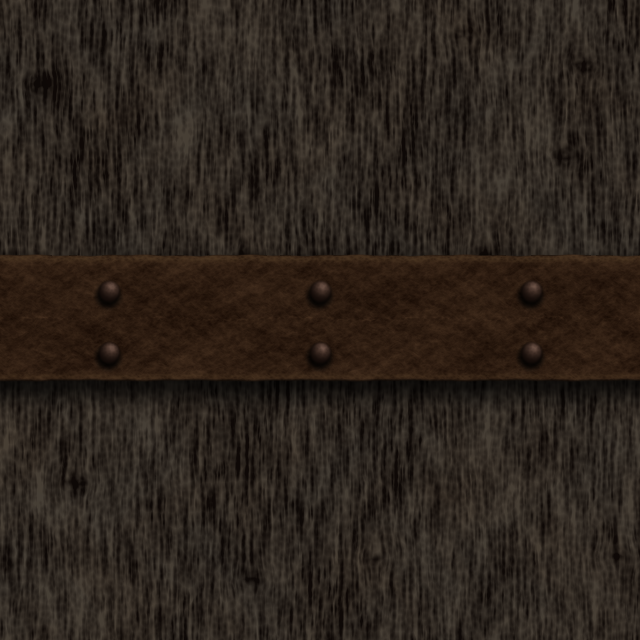
This texture is drawn by a WebGL 2 fragment shader. Its source:

```glsl
#version 300 es
precision highp float;
// Weathered dark wood crossed by a rusty iron strap with two rows of domed rivets.

#define STRAP_TOP 0.601
#define STRAP_BOTTOM 0.405
#define RIVET_START 0.171
#define RIVET_STEP 0.330
#define RIVET_UPPER 0.545
#define RIVET_LOWER 0.449
#define RIVET_RADIUS 0.0172
#define GRAIN_CONTRAST 1.7
#define CRACK_DEPTH 0.62
#define KNOT_GRID 6.0
#define KNOT_CHANCE 0.3

uniform vec2 u_resolution;
out vec4 fragColor;

const vec3 WOOD_DARK = vec3(0.094, 0.071, 0.056);
const vec3 WOOD_LIGHT = vec3(0.258, 0.227, 0.192);
const vec3 RUST_DARK = vec3(0.125, 0.070, 0.036);
const vec3 RUST_LIGHT = vec3(0.250, 0.170, 0.110);
const vec3 RIM_LIGHT = vec3(0.290, 0.210, 0.130);
const vec3 RIVET_DARK = vec3(0.075, 0.043, 0.030);
const vec3 RIVET_LIGHT = vec3(0.310, 0.225, 0.185);

vec2 hash2(vec2 p) {
    vec3 q = fract(p.xyx * vec3(0.1031, 0.1030, 0.0973));
    q += dot(q, q.yzx + 33.33);
    return fract((q.xx + q.yz) * q.zy);
}

// Distance to the nearest scattered cell centre.
float cellular(vec2 p) {
    vec2 cell = floor(p), f = p - cell;
    float nearest = 4.0;
    for (int y = -1; y <= 1; y++)
        for (int x = -1; x <= 1; x++) {
            vec2 o = vec2(x, y);
            vec2 d = o + hash2(cell + o) - f;
            nearest = min(nearest, dot(d, d));
        }
    return sqrt(nearest);
}

// Broad soft mottling from warped sines, about -1 to 1.
float mottle(vec2 p) {
    float sum = 0.0, weight = 0.5;
    for (int i = 0; i < 4; i++) {
        p += 0.6 * sin(p.yx * 1.3 + float(i) * 2.1);
        sum += weight * sin(p.x) * cos(p.y);
        p = mat2(1.5, 1.1, -1.1, 1.5) * p + 3.7;
        weight *= 0.65;
    }
    return sum;
}

// x: darkness of sparse knots, y: sideways bend of the grain around them.
vec2 knots(vec2 uv) {
    vec2 p = uv * KNOT_GRID, cell = floor(p), result = vec2(0.0);
    for (int y = -1; y <= 1; y++)
        for (int x = -1; x <= 1; x++) {
            vec2 id = cell + vec2(x, y) + 17.0;
            vec2 rnd = hash2(id + 41.0);
            if (rnd.x > KNOT_CHANCE) continue;
            vec2 d = p - (id - 17.0 + 0.2 + 0.6 * hash2(id));
            float r = length(d * vec2(1.0, 1.3));
            float size = mix(0.05, 0.12, rnd.y);
            result.x += exp(-r * r / (size * size));
            result.y += d.x * exp(-r * r * 30.0);
        }
    return result;
}

vec3 woodColor(vec2 uv) {
    vec2 knot = knots(uv);
    vec2 p = uv;
    p.x += 0.0014 * sin(uv.y * 19.0 + 5.0 * sin(uv.x * 9.0)) - 0.05 * knot.y;
    p.x += 0.0015 * mottle(uv * vec2(40.0, 30.0));
    // Wide bleached and stained bands.
    float band = mix(cos(8.2 * (uv.x - 0.85)), cos(13.1 * (uv.x - 0.83)), step(0.5, uv.y));
    float patches = mottle(uv * vec2(24.0, 14.0) + 2.0) + 0.25 * band;
    float fibre = 0.40 * cellular(p * vec2(80.0, 9.0))
                + 0.34 * cellular(p * vec2(165.0, 21.0) + 9.0)
                + 0.32 * cellular(p * vec2(115.0, 85.0) + 31.0);
    // Thin dark cracks, fewer where the wood is bleached.
    float crack = 1.0 - smoothstep(0.08, 0.42, cellular(p * vec2(88.0, 7.0) + 57.0));
    crack = max(crack, 0.8 - 0.8 * smoothstep(0.05, 0.36, cellular(p * vec2(130.0, 19.0) + 71.0)));
    float tone = 0.68 + GRAIN_CONTRAST * (fibre - 0.48);
    tone -= CRACK_DEPTH * crack * clamp(0.85 - 0.5 * patches, 0.3, 1.3);
    tone += 0.19 * patches + 0.17 * mottle(uv * vec2(85.0, 38.0));
    tone -= 0.85 * knot.x * (0.45 + cellular(uv * 90.0));
    vec3 color = mix(WOOD_DARK, WOOD_LIGHT, clamp(tone, -0.25, 1.12));
    return color * (1.0 + vec3(0.025, 0.0, -0.025) * mottle(uv * 17.0 + 8.0));
}

vec3 strapColor(vec2 uv, float top, float bottom) {
    float grit = cellular(uv * vec2(140.0, 210.0));
    float pits = cellular(uv * vec2(45.0, 95.0) + 13.0);
    float tone = 0.40 + 0.3 * (grit - 0.45) + 0.2 * (pits - 0.45);
    tone += 0.30 * mottle(uv * vec2(20.0, 38.0) + 5.0);
    tone += 0.28 * mottle(uv * vec2(75.0, 130.0));
    tone += 0.25 * mottle(uv * vec2(210.0, 260.0) + 4.0);
    // Paler towards both long edges, with faint scratches along the middle.
    float depth = min(top - uv.y, uv.y - bottom);
    tone += 0.28 * exp(-depth / 0.016) - 0.04;
    float scratch = uv.y - 0.502 - 0.002 * sin(uv.x * 31.0);
    tone += 0.25 * exp(-pow(scratch / 0.002, 2.0)) * smoothstep(0.3, 0.8, grit);
    vec3 color = mix(RUST_DARK, RUST_LIGHT, clamp(tone, -0.2, 1.15));
    // Worn bevels catch light.
    float wear = 0.35 + 0.8 * grit + 0.3 * mottle(uv * vec2(60.0, 20.0));
    float upper = exp(-pow((top - uv.y - 0.005) / 0.005, 2.0));
    float lower = exp(-pow((uv.y - bottom - 0.007) / 0.004, 2.0));
    color = mix(color, RIM_LIGHT, clamp(wear * (0.75 * upper + 0.45 * lower), 0.0, 1.0));
    return color * mix(0.45, 1.0, smoothstep(0.0, 0.004, uv.y - bottom));
}

vec3 addRivet(vec3 color, vec2 uv, float aa) {
    float column = clamp(round((uv.x - RIVET_START) / RIVET_STEP), 0.0, 2.0);
    float row = uv.y > 0.5 * (RIVET_UPPER + RIVET_LOWER) ? RIVET_UPPER : RIVET_LOWER;
    vec2 d = (uv - vec2(RIVET_START + column * RIVET_STEP, row)) / RIVET_RADIUS;
    // Contact shadow falls below and slightly left.
    float shadow = 1.0 - smoothstep(0.7, 1.5, length(d + vec2(0.1, 0.42)));
    color *= 1.0 - 0.82 * shadow;
    float r = length(d);
    vec3 normal = vec3(d, sqrt(max(0.0, 1.0 - r * r)));
    float light = max(0.0, dot(normal, normalize(vec3(0.2, 0.42, 0.85))));
    float rough = 0.85 + 0.3 * cellular(uv * 190.0);
    vec3 dome = mix(RIVET_DARK, RIVET_LIGHT, pow(light, 2.6) * rough);
    dome += vec3(0.10, 0.09, 0.085) * pow(light, 16.0);
    float edge = aa / RIVET_RADIUS + 0.08;
    return mix(color, dome, 1.0 - smoothstep(0.93 - edge, 0.93 + edge, r));
}

void main() {
    vec2 uv = gl_FragCoord.xy / u_resolution;
    float aa = 1.0 / min(u_resolution.x, u_resolution.y);
    // Slightly hammered strap outline.
    float wobble = 0.0007 * sin(uv.x * 37.0) + 0.0005 * sin(uv.x * 113.0 + 1.0);
    float top = STRAP_TOP + wobble;
    float bottom = STRAP_BOTTOM - 0.8 * wobble;

    vec3 color = woodColor(uv);
    // Deep shadow beneath the strap, thin occlusion above it.
    float below = smoothstep(-0.052, 0.0, uv.y - bottom) * step(uv.y, top);
    float above = exp(-abs(uv.y - top) / 0.006);
    color *= (1.0 - 0.7 * below) * (1.0 - 0.25 * above);

    vec3 strap = addRivet(strapColor(uv, top, bottom), uv, aa);
    float inside = min(top - uv.y, uv.y - bottom);
    color = mix(color, strap, smoothstep(-aa, aa, inside));
    fragColor = vec4(color, 1.0);
}
```
